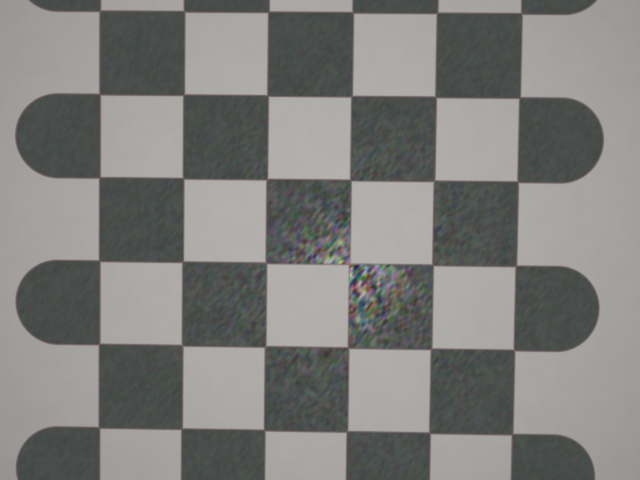
This pattern is drawn by a Shadertoy shader. Its source:

```glsl
// A printed checkerboard strip, seen slightly tilted, whose outer dark cells end in round caps.
// Cells are distance functions on a skewed grid; a glare spot lifts the dark ink
// into coloured speckle, and a soft vignette shades the paper.

#define PAPER vec3(0.682, 0.672, 0.660)
#define INK vec3(0.283, 0.300, 0.290)
#define FRINGE vec3(0.400, 0.310, 0.320)
#define CELL 0.1736
#define GRID_ORIGIN vec2(0.2089, 0.0234)
#define LAST_COLUMN 5.0
#define EDGE_SOFTNESS 0.014
#define INK_SPREAD 0.004
#define GLARE_CENTER vec2(0.725, 0.580)
#define GLARE_RADIUS 0.105
#define GRAIN_SCALE 125.0
#define VIGNETTE 0.125

float hash(vec2 p) {
    vec3 q = fract(vec3(p.xyx) * 0.1031);
    q += dot(q, q.yzx + 33.33);
    return fract((q.x + q.y) * q.z);
}

float valueNoise(vec2 p) {
    vec2 i = floor(p), f = fract(p);
    f = f * f * (3.0 - 2.0 * f);
    float low = mix(hash(i), hash(i + vec2(1, 0)), f.x);
    float high = mix(hash(i + vec2(0, 1)), hash(i + vec2(1, 1)), f.x);
    return mix(low, high, f.y);
}

// Independent noise per colour channel, centred on zero
vec3 colourNoise(vec2 p) {
    return vec3(valueNoise(p), valueNoise(p + 57.3), valueNoise(p + 113.7)) - 0.5;
}

// Tilted view: columns narrow downwards, rows slope more downwards
vec2 toGrid(vec2 p) {
    float u = (p.x - GRID_ORIGIN.x + 0.002 * p.y) / (CELL + 0.0022 - 0.004 * p.y);
    float slope = 0.006 + 0.0115 * p.y;
    float v = (p.y - GRID_ORIGIN.y - (p.x - GRID_ORIGIN.x) * slope) / CELL;
    return vec2(u, v);
}

// Square cell; the outer columns get a semicircular outer end
float cellDistance(vec2 q, float column) {
    float square = max(abs(q.x), abs(q.y)) - 0.5;
    bool leftCap = column < 0.0 && q.x < 0.0;
    bool rightCap = column >= LAST_COLUMN && q.x > 0.0;
    return (leftCap || rightCap) ? length(q) - 0.5 : square;
}

// Distance to the nearest dark cell, in cell units
float boardDistance(vec2 g) {
    float d = 1.0;
    for (int j = -1; j <= 1; j++) {
        for (int i = -1; i <= 1; i++) {
            vec2 id = floor(g) + vec2(i, j);
            bool dark = mod(id.x + id.y, 2.0) < 0.5;
            if (dark && id.x >= -1.0 && id.x <= LAST_COLUMN)
                d = min(d, cellDistance(g - id - 0.5, id.x));
        }
    }
    return d;
}

void mainImage(out vec4 fragColor, in vec2 fragCoord) {
    vec2 p = vec2(fragCoord.x, iResolution.y - fragCoord.y) / iResolution.y;
    float d = boardDistance(toGrid(p)) - INK_SPREAD;
    float soft = max(EDGE_SOFTNESS, 0.8 / (iResolution.y * CELL));

    // Speckle: fine grains stretched along a diagonal, plus broader blotches
    vec2 slanted = mat2(0.8, -0.6, 0.6, 0.8) * p;
    vec2 grainPos = slanted * GRAIN_SCALE * vec2(1.25, 0.75);
    vec3 chroma = colourNoise(grainPos * 1.15 + 9.0);
    float streak = valueNoise(grainPos + 31.0) - 0.5;
    float blotch = valueNoise(p * GRAIN_SCALE * 0.28) - 0.5;

    // Glare: a bright core inside a wide, weak halo
    vec2 away = p - GLARE_CENTER;
    float core = exp(-dot(away, away) / (GLARE_RADIUS * GLARE_RADIUS));
    float halo = exp(-dot(away, away) / (7.0 * GLARE_RADIUS * GLARE_RADIUS));

    // Ink
    vec3 ink = INK + core * vec3(0.145, 0.135, 0.140) + halo * 0.035;
    ink += chroma * (0.022 + 0.10 * halo + 0.28 * core);
    ink += streak * (0.025 + 0.10 * halo + 0.30 * core);
    ink += blotch * (0.012 + 0.05 * halo + 0.08 * core);

    // Paper
    vec2 fromMiddle = p - vec2(0.68, 0.47);
    float shade = 1.025 - VIGNETTE * dot(fromMiddle, fromMiddle) / 0.55;
    vec3 paper = PAPER * shade + 0.008 * blotch + 0.006 * streak;

    // Blend with a thin reddish line along the ink border
    vec3 colour = mix(ink, paper, smoothstep(-soft, soft, d));
    float border = exp(-pow(d / (soft * 0.9), 2.0));
    colour = mix(colour, FRINGE + 0.12 * core, 0.5 * border);

    fragColor = vec4(clamp(colour, 0.0, 1.0), 1.0);
}
```
